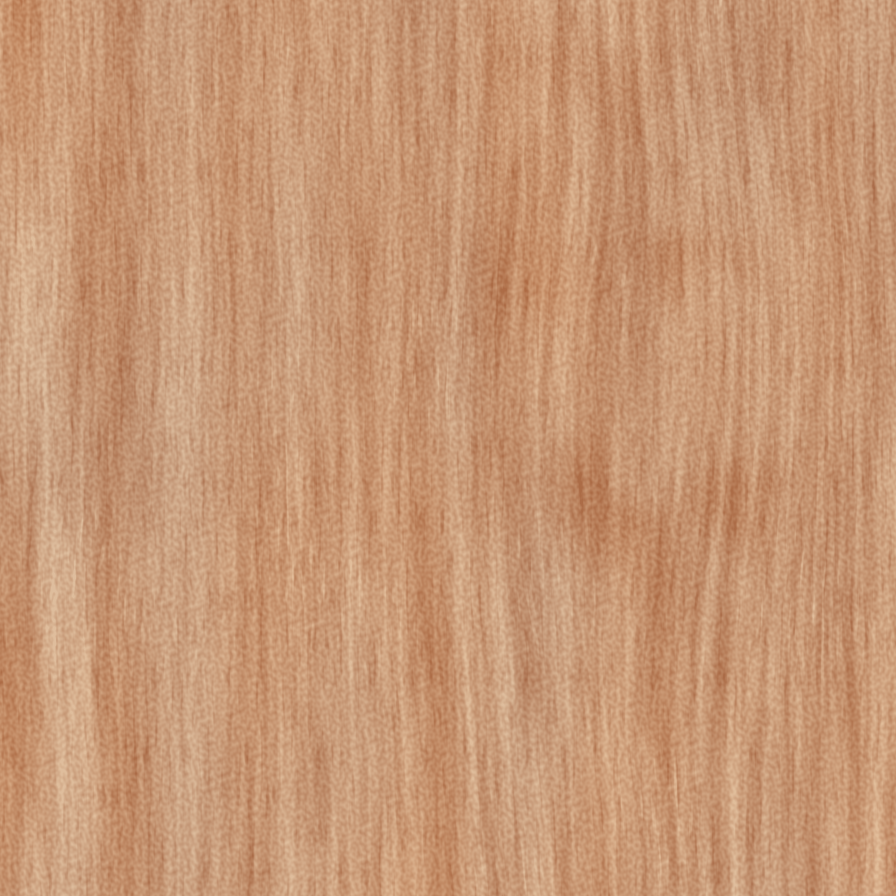
Write a Shadertoy shader that draws this texture.

```glsl
// Pale, warm wood board with upright grain that bows around a soft knot.
// Stretched gradient noise builds bands, streaks, fibres and pores; their
// sum picks a tone between dark and light wood, with a slow shift in warmth.

const vec3 DARK_WOOD  = vec3(0.70, 0.47, 0.33);
const vec3 LIGHT_WOOD = vec3(0.855, 0.705, 0.57);
const vec3 WARM_SHIFT = vec3(0.016, -0.003, -0.018);

const vec2 KNOT_CENTER = vec2(0.71, 0.58);
const vec2 KNOT_SIZE   = vec2(0.15, 0.27);
const float KNOT_BULGE = 0.055;
const float SWAY       = 0.018;

// Cells per canvas: across the grain, along the grain
const vec2 BAND_SCALE   = vec2(14.0, 1.5);
const vec2 STREAK_SCALE = vec2(47.0, 2.3);
const vec2 THREAD_SCALE = vec2(97.0, 3.4);
const vec2 FIBRE_SCALE  = vec2(171.0, 9.0);
const vec2 PORE_SCALE   = vec2(203.0, 23.0);
const vec2 GRAIN_SCALE  = vec2(227.0, 173.0);

const float MEAN_TONE    = 0.57;
const float BAND_DEPTH   = 0.28;
const float STREAK_DEPTH = 0.25;
const float THREAD_DEPTH = 0.22;
const float FIBRE_DEPTH  = 0.25;
const float GRAIN_DEPTH  = 0.34;
const float PORE_DEPTH   = 0.24;
const float FLECK_DEPTH  = 0.30;
const float STAIN_DEPTH  = 0.36;

// Integer hash to a unit gradient
vec2 gradient(ivec2 cell) {
    uvec2 q = uvec2(cell) * uvec2(1597u, 3812u) + 7919u;
    uint h = (q.x ^ (q.y << 7)) * 747796405u + q.y * 2891337u;
    h = (h ^ (h >> 15)) * 277803737u;
    h = (h ^ (h >> 13)) * 668265263u;
    float angle = 6.28318 * float(h >> 8) / 16777216.0;
    return vec2(cos(angle), sin(angle));
}

// Gradient noise, about -1 to 1
float noise(vec2 p) {
    vec2 base = floor(p), f = p - base;
    ivec2 c = ivec2(base);
    vec2 w = f * f * f * (f * (f * 6.0 - 15.0) + 10.0);
    float a = dot(gradient(c), f);
    float b = dot(gradient(c + ivec2(1, 0)), f - vec2(1, 0));
    float d = dot(gradient(c + ivec2(0, 1)), f - vec2(0, 1));
    float e = dot(gradient(c + ivec2(1, 1)), f - vec2(1, 1));
    return 1.41 * mix(mix(a, b, w.x), mix(d, e, w.x), w.y);
}

// Bends straight grain: slow sway plus a bulge around the knot
vec2 grainFlow(vec2 uv, float knot) {
    float sway = noise(uv * vec2(2.3, 1.6) + 11.3)
               + 0.3 * noise(uv * vec2(6.0, 4.3) + 31.7);
    float side = (uv.x - KNOT_CENTER.x) / KNOT_SIZE.x;
    return vec2(uv.x + SWAY * sway - KNOT_BULGE * side * knot, uv.y);
}

void mainImage(out vec4 fragColor, in vec2 fragCoord) {
    vec2 uv = fragCoord / iResolution.y;
    vec2 fromKnot = (uv - KNOT_CENTER) / KNOT_SIZE;
    float knot = exp(-dot(fromKnot, fromKnot));
    vec2 grain = grainFlow(uv, knot);
    vec2 fine = mix(uv, grain, 0.6);

    // Broad bands, strongest at the left edge
    float band = 0.8 * noise(grain * BAND_SCALE + 3.7)
               + 0.7 * noise(grain * BAND_SCALE * vec2(2.1, 1.4) + 57.1);
    band *= mix(1.45, 0.8, smoothstep(0.0, 0.3, uv.x));

    // Long streaks and threads, strongest at the right
    float rightward = mix(0.75, 1.2, smoothstep(0.2, 0.8, uv.x));
    float streak = rightward * noise(grain * STREAK_SCALE + 17.9);
    float thread = rightward * noise(grain * THREAD_SCALE + 71.3);

    // Fine fibres, speckle, dark pores and sparse pale flecks
    float fibre = noise(fine * FIBRE_SCALE + 5.3);
    vec2 tilted = vec2(uv.x + 0.3 * uv.y, uv.y - 0.4 * uv.x);
    float speckle = noise(tilted * GRAIN_SCALE + 0.37);
    float pore = smoothstep(0.15, 0.65, noise(fine * PORE_SCALE + 41.9));
    float fleckArea = smoothstep(0.0, 0.5, noise(uv * vec2(8.0, 4.0) + 23.1));
    float fleck = smoothstep(0.25, 0.7, noise(grain * vec2(181.0, 23.0) + 63.7));

    // Soft reddish stains near the knot
    float stainArea = exp(-0.55 * dot(fromKnot, fromKnot));
    vec2 smear = uv + 0.05 * vec2(noise(uv * 5.0 + 8.3), noise(uv * 6.0 + 47.9));
    float stain = stainArea * smoothstep(-0.15, 0.45, noise(smear * vec2(8.0, 5.5) + 19.3));

    float tone = MEAN_TONE
        + BAND_DEPTH * band
        + STREAK_DEPTH * streak
        + THREAD_DEPTH * thread
        + FIBRE_DEPTH * fibre
        + GRAIN_DEPTH * speckle
        + FLECK_DEPTH * fleck * fleckArea
        - PORE_DEPTH * pore
        - STAIN_DEPTH * stain;

    float warmth = noise(uv * vec2(7.0, 2.4) + 29.3)
                 - 0.35 * band + 0.6 * stain;

    vec3 wood = mix(DARK_WOOD, LIGHT_WOOD, clamp(tone, -0.2, 1.15));
    fragColor = vec4(clamp(wood + WARM_SHIFT * warmth, 0.0, 1.0), 1.0);
}
```
